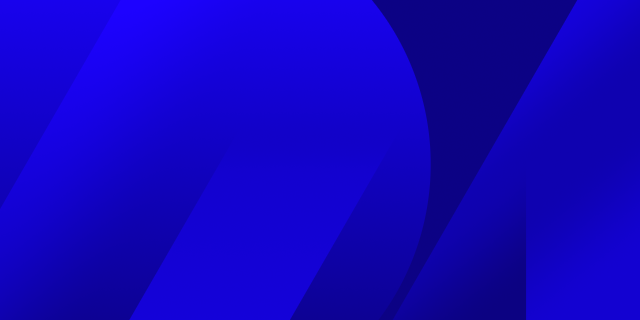
Write a WebGL 1 fragment shader that draws this background.

```glsl
precision highp float;

uniform vec2 u_resolution;

#define SLANT 0.577
#define DISC_CENTER vec2(0.539, 0.487)
#define DISC_RADIUS 0.807
#define BACK_LEVEL 0.52
#define GLOW_EDGE -0.2
#define GLOW_WIDTH 0.42
#define PANEL_LEFT 0.404
#define PANEL_RIGHT 0.906
#define BAND_EDGE 1.227
#define FOLD_X 1.644
#define GRAIN 0.004

// Blue of a given brightness, warming slightly towards violet
vec3 blueTone(float level) {
    return vec3(0.043 + 0.07 * pow(level, 4.0), 0.006, level);
}

// Signed distance to a slanted line crossing the bottom at x = foot
float slantDistance(vec2 p, float foot) {
    return (p.x - foot - SLANT * p.y) / sqrt(1.0 + SLANT * SLANT);
}

// Antialiased step, one pixel wide
float cover(float d) {
    return clamp(d * u_resolution.y + 0.5, 0.0, 1.0);
}

float hash(vec2 p) {
    vec3 q = fract(p.xyx * 0.1031);
    q += dot(q, q.yzx + 33.33);
    return fract((q.x + q.y) * q.z);
}

// Disc with a vertical gradient, a glowing slanted edge and a panel
float discLevel(vec2 p) {
    float level = mix(0.58, 0.93, p.y);
    float glowDistance = slantDistance(p, GLOW_EDGE);
    float glow = 1.0 - smoothstep(0.0, GLOW_WIDTH, glowDistance);
    level += cover(glowDistance) * glow * mix(0.16, 0.08, p.y);

    float panel = cover(slantDistance(p, PANEL_LEFT))
                * cover(-slantDistance(p, PANEL_RIGHT));
    panel *= 1.0 - smoothstep(0.45, 0.64, p.y);
    return mix(level, mix(0.85, 0.80, p.y / 0.6), panel);
}

// Diagonal band, folded at a vertical crease
float bandLevel(vec2 p) {
    float d = dot(vec2(p.x, 1.0 - p.y), vec2(0.62, 0.78));
    float top = mix(0.86, 0.69, smoothstep(1.1, 1.42, d));
    float shade = top - 0.18 * smoothstep(1.40, 1.72, d);
    float light = top + 0.13 * smoothstep(1.53, 1.86, d);
    return mix(shade, light, cover(p.x - FOLD_X));
}

void main() {
    vec2 p = gl_FragCoord.xy / u_resolution.y;
    // Keep the composition spread over the full width
    p.x = 2.0 * gl_FragCoord.x / u_resolution.x;

    float disc = cover(DISC_RADIUS - distance(p, DISC_CENTER));
    float band = cover(slantDistance(p, BAND_EDGE));

    float level = mix(BACK_LEVEL, discLevel(p), disc);
    level = mix(level, bandLevel(p), band);

    // Fine grain hides gradient steps
    level += GRAIN * (hash(gl_FragCoord.xy) - 0.5);
    gl_FragColor = vec4(blueTone(level), 1.0);
}
```
